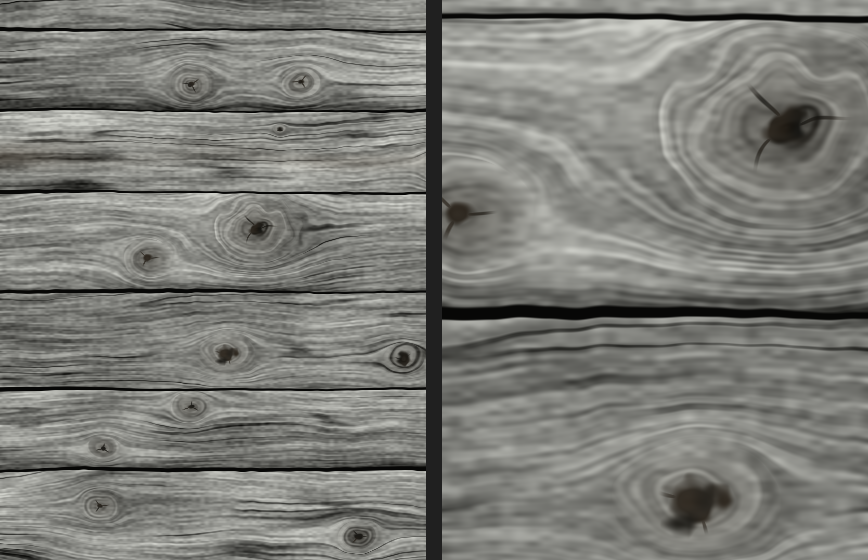
Left: the whole. Right: its middle third, enlarged.
Write a WebGL 2 fragment shader that draws this texture.

```glsl
#version 300 es
precision highp float;
// Seven weathered grey timber planks with flowing grain, knots, cracks and dark gaps.
uniform vec2 u_resolution;
out vec4 fragColor;

#define PLANKS 7
#define GRAIN_CONTRAST 1.0
#define CRACK_DEPTH 0.34
#define GAP_MIN 0.0015
#define GAP_VARIATION 0.0055
#define DARK vec3(0.055, 0.055, 0.045)
#define LIGHT vec3(0.81, 0.815, 0.79)
#define RUST vec3(0.25, 0.19, 0.13)

// Heights of the plank edges, from below the canvas to above it
const float EDGE[PLANKS + 1] = float[](-0.01, 0.160, 0.305, 0.479, 0.655, 0.802, 0.944, 1.08);

float hash(vec2 p) {
  vec3 h = fract(vec3(p.xyx) * 0.1031);
  h += dot(h, h.yzx + 33.33);
  return fract((h.x + h.y) * h.z);
}

float noise(vec2 p) {
  vec2 i = floor(p), f = fract(p);
  f = f * f * (3.0 - 2.0 * f);
  return mix(mix(hash(i), hash(i + vec2(1, 0)), f.x),
             mix(hash(i + vec2(0, 1)), hash(i + vec2(1, 1)), f.x), f.y);
}

// Noise centred on zero
float vary(vec2 p) { return noise(p) - 0.5; }

// Knot centre (xy) and radius (z); each plank has a main and a lesser knot
vec3 knotOf(float id, int k, float bottom, float top) {
  if (k == 0) {
    float rare = id > 3.5 && mod(id, 2.0) < 0.5 ? 0.25 : 1.0;
    float r = rare * (0.015 + 0.020 * exp(-(id - 3.0) * (id - 3.0)));
    return vec3(0.18 + 0.16 * sqrt(id), mix(bottom, top, 0.6 + 0.25 * sin(2.1 * id + 0.16)), r);
  }
  float h = hash(vec2(id, 4.0));
  return vec3(mod(0.64 + 0.536 * id, 0.992), mix(bottom, top, 0.25 + 0.1 * h), 0.012 + 0.008 * h);
}

void main() {
  vec2 p = gl_FragCoord.xy / u_resolution.y;

  // Find the plank between slightly ragged edges
  float y = p.y + 0.007 * vary(p * vec2(7.0, 5.0)) + 0.002 * vary(p * vec2(60.0, 8.0));
  int plank = 0;
  for (int i = 1; i < PLANKS; i++) plank += int(step(EDGE[i], y));
  float id = float(plank);
  float bottom = EDGE[plank], top = EDGE[plank + 1];
  float above = y - bottom, below = top - y;
  vec2 q = p + vec2(7.3 * id, 0.0);

  // Grain height, bent around each knot and ringed inside it
  float grain = y + 0.035 * vary(q * vec2(3.0, 7.0)) + 0.007 * vary(q * vec2(12.0, 25.0));
  float hollow = 0.0, halo = 0.0;
  for (int k = 0; k < 2; k++) {
    vec3 knot = knotOf(id, k, bottom, top);
    vec2 d = (vec2(p.x, y) - knot.xy) * vec2(0.75, 1.0) + 1e-5;
    d += 0.25 * knot.z * vec2(vary(q * 45.0), vary(q * 45.0 + 19.0));
    float l = length(d), r = knot.z, bend = 1.7 * r;
    grain += max(bend - l, 0.0) - d.y * bend * bend / max(l * l, bend * bend);
    halo += exp(-l * l / (2.0 * r * r));
    float core = r * (plank == 2 ? 0.75 : 0.35);
    float ragged = l + 0.7 * core * vary(q * 130.0);
    hollow = max(hollow, 1.0 - smoothstep(core * 0.5, core, ragged));
    // Splits radiating from the heart
    float split = abs(sin(1.5 * atan(d.y, d.x) + id)) * l;
    float rays = (1.0 - smoothstep(0.0006, 0.002, split)) * (1.0 - smoothstep(0.5 * r, 0.9 * r, l));
    hollow = max(hollow, 0.8 * rays);
  }

  // Fibres at several widths, with broad weathering and fine specks
  float coarse = vary(vec2(q.x * 3.0, grain * 45.0));
  float medium = vary(vec2(q.x * 7.0, grain * 130.0));
  float fine = vary(vec2(q.x * 18.0, grain * 330.0));
  float speck = vary(q * vec2(130.0, 280.0));
  float stain = vary(q * vec2(4.0, 9.0)) + 0.5 * vary(q * vec2(11.0, 24.0));
  float tone = 0.65 + GRAIN_CONTRAST * (0.16 * coarse + 0.24 * medium + 0.32 * fine + 0.17 * speck);
  tone += 0.24 * stain + 0.09 * (hash(vec2(id, 8.0)) - 0.5) - (plank == 2 ? 0.06 : 0.0);

  // Thin drying cracks along the grain
  float line = abs(vary(vec2(q.x * 4.0 + 9.0, grain * 95.0)));
  float where = smoothstep(0.48, 0.72, noise(vec2(q.x * 6.0, grain * 32.0) + 5.0));
  tone -= CRACK_DEPTH * where * (1.0 - smoothstep(0.02, 0.13, line));

  // Knots, pale upper edges and shaded lower edges
  tone -= 0.15 * min(halo, 1.0);
  tone += 0.10 * exp(-below / 0.008);
  float shade = mod(id, 2.0) > 0.5 ? 0.40 : 0.16;
  tone -= shade * exp(-above / 0.016) * (0.5 + noise(vec2(q.x * 5.0, grain * 40.0)));

  // Black gaps between the planks
  float gap = GAP_MIN + GAP_VARIATION * noise(vec2(p.x * 3.5 + id * 5.0, id));
  float solid = smoothstep(gap - 0.001, gap + 0.001, above) * smoothstep(0.0, 0.0015, below);

  vec3 color = mix(DARK, LIGHT, clamp(tone, 0.0, 1.0));
  float streak = plank == 4 ? exp(-pow((y - 0.725) / 0.022, 2.0)) * noise(q * vec2(5.0, 30.0)) : 0.0;
  color = mix(color, RUST, 0.4 * streak + 0.12 * min(halo, 1.0));
  vec3 pit = mix(DARK, RUST, 0.5 * noise(q * 90.0));
  color = mix(color, pit, 0.85 * hollow);
  fragColor = vec4(mix(DARK * 0.5, color, solid), 1.0);
}
```
